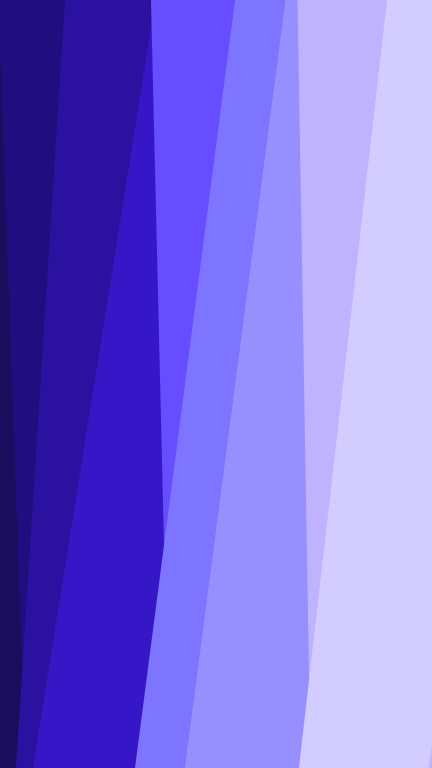
A WebGL 1 fragment shader for this background:

```glsl
precision highp float;
// Slanted flat bands fanning from deep indigo on the left to pale lavender on the right.

#define EDGE_SOFTNESS 1.0   // width of the smoothed edges, in pixels

#define INK      vec3(0.102, 0.051, 0.361)
#define NAVY     vec3(0.125, 0.055, 0.502)
#define INDIGO   vec3(0.169, 0.067, 0.627)
#define ULTRA    vec3(0.212, 0.090, 0.784)
#define VIOLET   vec3(0.400, 0.302, 1.000)
#define IRIS     vec3(0.490, 0.459, 1.000)
#define PERI     vec3(0.596, 0.561, 1.000)
#define LILAC    vec3(0.749, 0.702, 1.000)
#define LAVENDER vec3(0.827, 0.800, 1.000)

uniform vec2 u_resolution;

// Coverage of the area to the right of a line crossing the canvas
// at bottomX on the lower border and topX on the upper border.
float rightOf(vec2 uv, float bottomX, float topX) {
  float slope = (topX - bottomX) * u_resolution.x / u_resolution.y;
  float offset = (uv.x - mix(bottomX, topX, uv.y)) * u_resolution.x;
  float distancePx = offset / sqrt(1.0 + slope * slope);
  return clamp(distancePx / EDGE_SOFTNESS + 0.5, 0.0, 1.0);
}

void main() {
  vec2 uv = gl_FragCoord.xy / u_resolution;

  // Dark bands, each layer covering everything to its right
  vec3 color = INK;
  color = mix(color, NAVY,   rightOf(uv, 0.0595, -0.0040));
  color = mix(color, INDIGO, rightOf(uv, 0.0370, 0.1505));
  color = mix(color, ULTRA,  rightOf(uv, 0.0764, 0.3600));

  // Bright middle bands
  color = mix(color, VIOLET, rightOf(uv, 0.3920, 0.3495));
  color = mix(color, IRIS,   rightOf(uv, 0.3125, 0.5440));
  color = mix(color, PERI,   rightOf(uv, 0.4280, 0.6610));

  // Pale bands, with a small sliver in the lower right corner
  color = mix(color, LILAC,    rightOf(uv, 0.7190, 0.6887));
  color = mix(color, LAVENDER, rightOf(uv, 0.6920, 0.8960));
  color = mix(color, LILAC,    rightOf(uv, 0.9930, 1.2250));

  gl_FragColor = vec4(color, 1.0);
}
```
